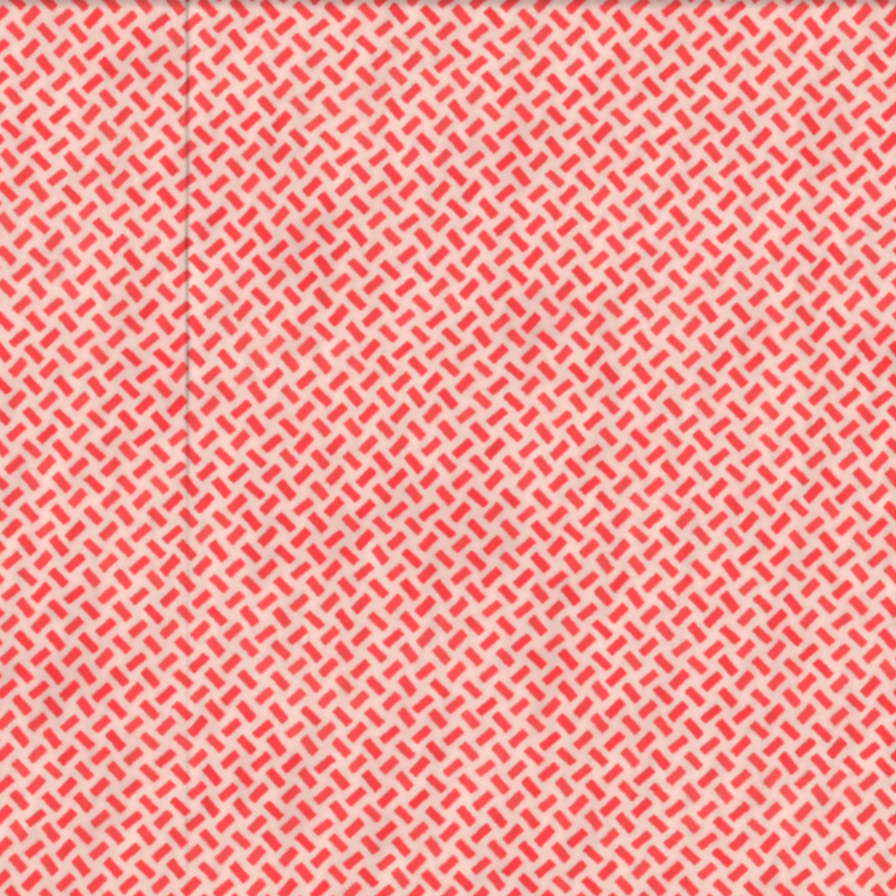
Reproduce this texture procedurally as a WebGL 1 fragment shader.

```glsl
precision highp float;
// Crinkled cotton cloth printed with a basket weave of short red dashes.
// Dashes alternate direction on a diagonal checkerboard; gradient noise bends
// them, roughens the dye and supplies the wrinkles, fibres and blotches.

uniform vec2 u_resolution;

#define REPEATS 28.0        // repeats across and down
#define TILT 0.035          // clockwise lean of the print, radians
#define DASH_HALF vec2(0.45, 0.195) // half length and half width, in cells
#define EDGE_SOFT 0.09      // softness of the dye edge, in cells
#define WARP 0.0035         // bend of the cloth, in canvas units
#define BLEED 0.26          // strength of the pink halo
#define CRINKLE 0.10        // strength of the wrinkle shading
#define CREASE_X 0.209      // place of the vertical fold
#define CLOTH vec3(0.955, 0.835, 0.79)
#define CLOTH_GREY vec3(0.90, 0.77, 0.735)
#define INK_LIGHT vec3(0.975, 0.345, 0.35)
#define INK_DEEP vec3(0.97, 0.225, 0.255)

vec2 hash2(vec2 p) {
  vec3 h = fract(p.xyx * vec3(0.1031, 0.1030, 0.0973));
  h += dot(h, h.yzx + 33.33);
  return fract((h.xx + h.yz) * h.zy);
}

float cornerSlope(vec2 cell, vec2 offset) {
  return dot(hash2(cell + 71.0) * 2.0 - 1.0, offset);
}

// Gradient noise, roughly -0.7 to 0.7
float noise(vec2 p) {
  vec2 i = floor(p), f = fract(p);
  vec2 u = f * f * f * (f * (f * 6.0 - 15.0) + 10.0);
  vec2 x = vec2(1.0, 0.0);
  float low = mix(cornerSlope(i, f), cornerSlope(i + x, f - x), u.x);
  float high = mix(cornerSlope(i + x.yx, f - x.yx),
                   cornerSlope(i + 1.0, f - 1.0), u.x);
  return mix(low, high, u.y);
}

float fbm(vec2 p) {
  float sum = 0.0, gain = 1.0;
  for (int k = 0; k < 4; k++) {
    sum += gain * noise(p);
    p = p * 2.03 + 17.3;
    gain *= 0.55;
  }
  return sum;
}

float roundBox(vec2 p, vec2 halfSize, float radius) {
  vec2 d = abs(p) - halfSize + radius;
  return length(max(d, 0.0)) + min(max(d.x, d.y), 0.0) - radius;
}

// x: signed distance to the nearest dash, y: random tone of that dash
vec2 weave(vec2 q) {
  vec2 home = floor(q);
  vec2 nearest = vec2(9.0, 0.0);
  for (int j = -1; j <= 1; j++) {
    for (int i = -1; i <= 1; i++) {
      vec2 cell = home + vec2(float(i), float(j));
      vec2 rnd = hash2(cell + 200.0);
      vec2 p = q - cell - 0.5 + (rnd - 0.5) * 0.08;
      if (mod(cell.x + cell.y, 2.0) > 0.5) p = p.yx;
      p.y += (rnd.x - 0.5) * 0.16 * p.x;
      vec2 size = DASH_HALF + vec2(0.06, 0.035) * (rnd.yx - 0.5);
      float d = roundBox(p, size, 0.09);
      if (d < nearest.x) nearest = vec2(d, rnd.y);
    }
  }
  return nearest;
}

// Height of the cloth: tall wrinkles plus finer puckers
float relief(vec2 p) {
  return fbm(p * vec2(15.0, 8.0)) + 0.35 * noise(p * vec2(60.0, 48.0) + 9.0);
}

void main() {
  vec2 uv = gl_FragCoord.xy / u_resolution.y;

  // Bent, tilted diagonal grid
  vec2 bent = uv + WARP * vec2(noise(uv * 7.0), noise(uv * 7.0 + 40.0));
  float angle = 0.785398 + TILT;
  float c = cos(angle), s = sin(angle);
  vec2 q = mat2(c, s, -s, c) * bent * REPEATS * 1.414214;

  // Printed dashes with ragged edges and a faint bleed
  float fibre = noise(uv * 190.0) + 0.6 * noise(uv * vec2(310.0, 270.0) + 5.0);
  vec2 dash = weave(q);
  float d = dash.x + 0.035 * fibre + 0.03 * noise(q * 2.3);
  float soft = max(EDGE_SOFT, 30.0 / u_resolution.y);
  float ink = 1.0 - smoothstep(-soft, soft, d);
  float halo = BLEED * exp(-max(d, 0.0) * 7.0) * (1.0 + noise(q * 0.7 + 3.0));

  // Cloth and dye tones
  float blotch = fbm(uv * 6.0 + 30.0);
  vec3 cloth = mix(CLOTH, CLOTH_GREY, smoothstep(-0.1, 0.9, blotch + 0.3 * fibre));
  float tone = 0.5 + 0.5 * (dash.y - 0.5) + 0.5 * blotch + 0.35 * fibre;
  vec3 dye = mix(INK_LIGHT, INK_DEEP, clamp(tone, 0.0, 1.0));
  vec3 color = mix(mix(cloth, INK_LIGHT, halo), dye, ink * 0.97);

  // Side light over the wrinkles
  float slope = relief(uv + vec2(-0.004, 0.004)) - relief(uv + vec2(0.004, -0.004));
  color *= 1.0 + CRINKLE * clamp(slope, -1.0, 0.6) + 0.025 * fibre;

  // Vertical fold, sharp in the upper half and fading below
  float fold = uv.x - CREASE_X - 0.004 * noise(vec2(3.0, uv.y * 9.0));
  float reach = mix(0.25, 1.0, smoothstep(0.42, 0.56, uv.y));
  reach *= 0.65 + 0.6 * noise(vec2(8.0, uv.y * 16.0));
  color *= 1.0 - reach * 0.28 * exp(-pow(fold / 0.0025, 2.0));
  color *= 1.0 + reach * 0.04 * exp(-pow((fold - 0.008) / 0.006, 2.0));
  color *= 1.0 - 0.18 * smoothstep(0.988, 1.0, uv.y);

  gl_FragColor = vec4(clamp(color, 0.0, 1.0), 1.0);
}
```
